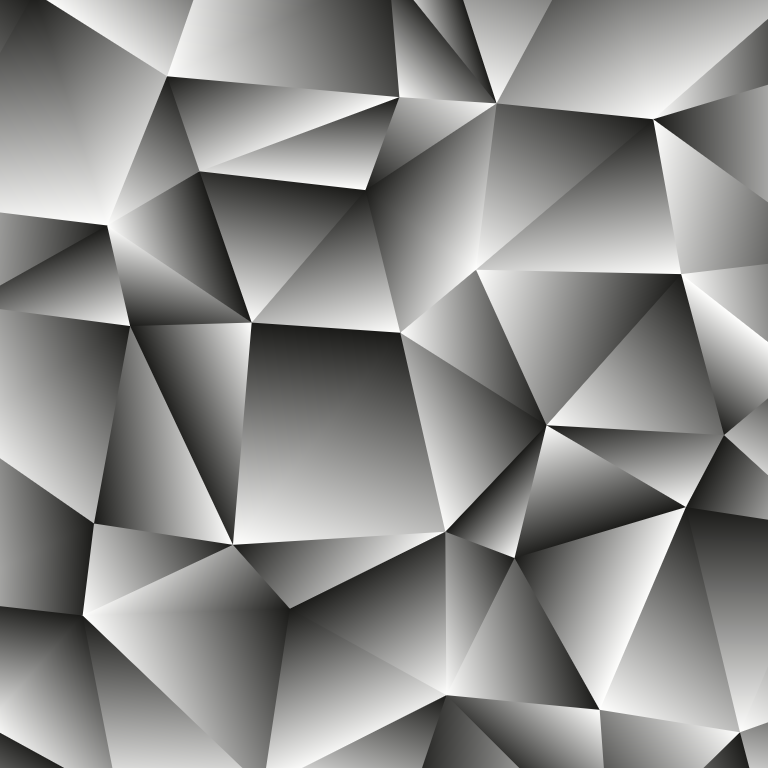
Write a Shadertoy shader that draws this background.

```glsl
// Low-poly mesh of irregular triangles, each filled with its own dark-to-light grey gradient.

#define CELLS 5.25         // lattice cells across the canvas
#define JITTER 0.33        // vertex displacement in cells, below 0.5
#define TILT -0.11         // lattice rotation in radians
#define SHEAR -0.22        // sideways shift of each lattice row
#define LIGHT_ANGLE -0.3   // mean gradient direction, measured from straight down
#define SPREAD 2.3         // widest deviation from the mean direction
#define FLIP_SHARE 0.2     // share of gradients mirrored to run upwards
#define SEED 5.0
#define DARK_TONE vec3(0.100, 0.100, 0.092)
#define LIGHT_TONE vec3(1.0, 1.0, 0.995)

vec2 hash22(vec2 p) {
    vec3 q = fract(vec3(p.xyx) * vec3(0.1031, 0.1030, 0.0973));
    q += dot(q, q.yzx + 33.33);
    return fract((q.xx + q.yz) * q.zy);
}

float cross2(vec2 a, vec2 b) {
    return a.x * b.y - a.y * b.x;
}

// Signed area over squared side lengths: highest for compact triangles
float compactness(vec2 a, vec2 b, vec2 c) {
    vec2 u = b - a, v = c - a, w = c - b;
    return cross2(u, v) / (dot(u, u) + dot(v, v) + dot(w, w));
}

// Lattice coordinates to canvas coordinates
mat2 latticeBasis() {
    float c = cos(TILT), s = sin(TILT);
    return mat2(c, s, -s, c) * mat2(1.0, 0.0, SHEAR, 1.0) / CELLS;
}

vec2 meshVertex(mat2 basis, vec2 id) {
    vec2 offset = (hash22(id + 40.0 + SEED) - 0.5) * 2.0 * JITTER;
    return basis * (id + offset);
}

// Distance to the line a-b, positive on its left
float edgeDistance(vec2 p, vec2 a, vec2 b) {
    return cross2(normalize(b - a), p - a);
}

// Gradient position weighted by coverage in x, coverage in y
vec2 gradientTriangle(vec2 p, vec2 a, vec2 b, vec2 c, vec2 key, float pixel) {
    float inside = min(edgeDistance(p, a, b),
                   min(edgeDistance(p, b, c), edgeDistance(p, c, a)));
    float coverage = clamp(inside / pixel + 0.5, 0.0, 1.0);

    vec2 turn = hash22(key + 150.0 + SEED);
    float angle = LIGHT_ANGLE + (turn.x + turn.y - 1.0) * SPREAD;
    vec2 dir = vec2(sin(angle), -cos(angle));
    if (hash22(key + 270.0 + SEED).x < FLIP_SHARE) dir.y = -dir.y;

    // The ramp spans the whole triangle along its direction
    vec3 along = vec3(dot(a, dir), dot(b, dir), dot(c, dir));
    float low = min(along.x, min(along.y, along.z));
    float high = max(along.x, max(along.y, along.z));
    float ramp = clamp((dot(p, dir) - low) / (high - low), 0.0, 1.0);
    return vec2(ramp, 1.0) * coverage;
}

void mainImage(out vec4 fragColor, in vec2 fragCoord) {
    vec2 p = fragCoord / iResolution.y;
    float pixel = 1.0 / iResolution.y;
    mat2 basis = latticeBasis();
    vec2 home = floor(inverse(basis) * p);

    vec2 sum = vec2(0.0);
    for (int j = -1; j <= 1; j++) {
        for (int i = -1; i <= 1; i++) {
            vec2 id = home + vec2(i, j);
            vec2 a = meshVertex(basis, id);
            vec2 b = meshVertex(basis, id + vec2(1.0, 0.0));
            vec2 c = meshVertex(basis, id + vec2(1.0, 1.0));
            vec2 d = meshVertex(basis, id + vec2(0.0, 1.0));

            // Split along the diagonal that avoids the thinner sliver
            float splitAC = min(compactness(a, b, c), compactness(a, c, d));
            float splitBD = min(compactness(a, b, d), compactness(b, c, d));
            vec2 key = id * 2.0;
            if (splitAC > splitBD) {
                sum += gradientTriangle(p, a, b, c, key, pixel);
                sum += gradientTriangle(p, a, c, d, key + 1.0, pixel);
            } else {
                sum += gradientTriangle(p, a, b, d, key, pixel);
                sum += gradientTriangle(p, b, c, d, key + 1.0, pixel);
            }
        }
    }

    float shade = sum.x / max(sum.y, 0.0001);
    fragColor = vec4(mix(DARK_TONE, LIGHT_TONE, shade), 1.0);
}
```
